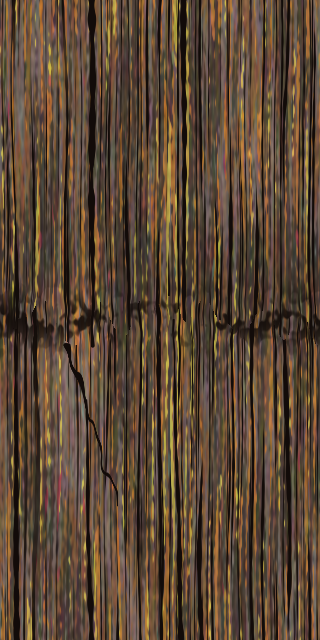
A WebGL 2 fragment shader for this texture:

```glsl
#version 300 es
precision highp float;

uniform vec2 u_resolution;
out vec4 fragColor;

// Palette
const vec3 PITCH = vec3(0.07, 0.045, 0.035);
const vec3 UMBER = vec3(0.31, 0.26, 0.22);
const vec3 BROWN = vec3(0.47, 0.34, 0.23);
const vec3 ASH   = vec3(0.45, 0.385, 0.355);
const vec3 AMBER = vec3(0.65, 0.43, 0.21);
const vec3 STRAW = vec3(0.70, 0.62, 0.28);
const vec3 ROSE  = vec3(0.66, 0.25, 0.32);
const vec3 TEAL  = vec3(0.36, 0.55, 0.48);

// Layout, in canvas widths
const float BAND_Y = 1.0;
const float BAND_HEIGHT = 0.085;
const float SEAM_X = 0.55;
const float SEAM_WIDTH = 0.055;
const float GRAIN_FREQ = 95.0;
const float CHROMA = 0.09;

float hash(vec2 p) {
    vec3 q = fract(p.xyx * vec3(0.1031, 0.1030, 0.0973));
    q += dot(q, q.yzx + 33.33);
    return fract((q.x + q.y) * q.z);
}

float corner(vec2 cell, vec2 offset) {
    float angle = 6.2832 * hash(cell);
    return dot(vec2(cos(angle), sin(angle)), offset);
}

float gradientNoise(vec2 p) {
    vec2 i = floor(p), f = fract(p);
    vec2 u = f * f * f * (f * (f * 6.0 - 15.0) + 10.0);
    vec2 e = vec2(1.0, 0.0);
    return mix(mix(corner(i, f), corner(i + e, f - e), u.x),
               mix(corner(i + e.yx, f - e.yx), corner(i + 1.0, f - 1.0), u.x), u.y);
}

// Long fibres whose ends are staggered from column to column
float streak(vec2 p, vec2 freq, float seed) {
    vec2 q = p * freq + seed;
    q.y += 2.0 * gradientNoise(vec2(q.x * 0.37, seed + 0.5));
    return gradientNoise(q);
}

float groove(float dist, float halfWidth, float soft) {
    float ink = 1.0 - smoothstep(halfWidth - soft, halfWidth + soft, dist);
    return ink * smoothstep(0.0, soft, halfWidth);
}

// Scattered vertical cracks that open and close along their length
float cracks(vec2 p, float count, float width, float seed, float soft) {
    float ink = 0.0, cell = floor(p.x * count);
    for (int i = -1; i <= 1; i++) {
        float id = cell + float(i);
        float size = hash(vec2(id + 40.0, seed));
        float lane = id * 7.37 + seed;
        float center = id + 0.2 + 0.6 * hash(vec2(id + 9.0, seed + 3.0));
        center += 0.25 * gradientNoise(vec2(p.y * 1.6, lane));
        float open = smoothstep(-0.22, 0.12, gradientNoise(vec2(p.y * 1.3 + size * 9.0, lane + 0.5)));
        open *= 1.0 + 0.7 * gradientNoise(vec2(p.y * 17.0, lane + 0.3));
        float halfWidth = width * mix(0.4, 1.0, size * size) * open;
        ink = max(ink, groove(abs(p.x - center / count), halfWidth, soft));
    }
    return ink;
}

// Long split, tapering from a to b
float split(vec2 p, vec2 a, vec2 b, float width, float soft) {
    vec2 ab = b - a;
    float t = clamp(dot(p - a, ab) / dot(ab, ab), 0.0, 1.0);
    float ragged = 0.85 + 0.9 * gradientNoise(vec2(a.x * 90.0, p.y * 14.0));
    return groove(length(p - a - ab * t), width * mix(1.0, 0.35, t) * ragged, soft);
}

float blob(vec2 p, vec2 center, vec2 radius) {
    vec2 d = (p - center) / radius;
    return exp(-dot(d, d));
}

void main() {
    vec2 uv = gl_FragCoord.xy / u_resolution.x;
    float soft = max(0.6 / u_resolution.x, 0.0014);

    // Gentle grain drift
    float band = exp(-pow((uv.y - BAND_Y) / BAND_HEIGHT, 2.0));
    vec2 p = uv;
    p.x += 0.010 * gradientNoise(uv * vec2(4.0, 2.0));
    p.x += 0.010 * band * gradientNoise(uv * vec2(9.0, 12.0) + 4.0);
    float board = step(BAND_Y + 0.16 * gradientNoise(vec2(uv.x * 13.0, 2.5)), uv.y);

    // Worn patches with softened grain
    float worn = blob(uv, vec2(0.10, 1.82), vec2(0.14, 0.12))
               + blob(uv, vec2(0.16, 0.42), vec2(0.11, 0.30));
    worn = clamp(worn + 0.6 * worn * gradientNoise(uv * vec2(18.0, 14.0)), 0.0, 1.0);

    // Fibres over broad stains, darkest just above the band
    float stain = gradientNoise(uv * vec2(6.0, 1.6) + 3.0) - 0.45 * blob(uv, vec2(uv.x, 1.15), vec2(1.0, 0.2));
    float fine = streak(p, vec2(GRAIN_FREQ, 1.8), 7.0);
    float broad = streak(p, vec2(38.0, 0.9), 17.0);
    float fleck = gradientNoise(p * vec2(105.0, 26.0) + 31.0);
    float tone = 0.52 + (0.65 * fine + 0.45 * broad) * (1.0 - 0.6 * worn) + 0.22 * fleck + 0.3 * stain;
    float warmth = streak(p, vec2(62.0, 2.4), 53.0) + 0.25 * fleck - 0.2 * worn;
    vec3 color = mix(UMBER, mix(ASH, BROWN, smoothstep(-0.09, 0.09, warmth)), smoothstep(0.36, 0.54, tone));

    // Amber and straw streaks, gathered along the seam
    float seam = exp(-pow((uv.x - SEAM_X) / SEAM_WIDTH, 2.0));
    float amber = streak(p, vec2(80.0, 2.0), 71.0) + 0.25 * fleck + 0.12 * stain;
    float straw = streak(p, vec2(66.0, 1.7), 97.0) + 0.25 * fleck;
    color = mix(color, AMBER, smoothstep(0.20, 0.32, amber + 0.10 * seam - 0.12 * worn));
    color = mix(color, STRAW, smoothstep(0.0, 0.10, straw - mix(0.36, 0.10, seam)));

    // Small stray tints
    float tint = streak(p, vec2(52.0, 7.0), 121.0);
    color = mix(color, ROSE, 0.7 * smoothstep(0.46, 0.56, tint + 0.15 * worn));
    color = mix(color, TEAL, 0.5 * smoothstep(0.48, 0.58, -tint + 0.10 * seam));
    vec2 q = p * vec2(80.0, 7.0);
    color += CHROMA * vec3(gradientNoise(q + 5.0), gradientNoise(q + 205.0), gradientNoise(q + 405.0));
    color *= 1.0 + 0.25 * fleck + 0.22 * stain;

    // Cracks and splits
    float ink = cracks(p, 13.0, 0.0075, 11.0 + 20.0 * board, soft);
    ink = max(ink, cracks(p, 31.0, 0.0040, 57.0 + 20.0 * board, soft));
    ink = max(ink, 0.85 * cracks(p, 53.0, 0.0024, 103.0, soft));
    ink *= 1.0 - 0.7 * worn;
    ink = max(ink, split(p, vec2(0.285, 2.05), vec2(0.29, 0.92), 0.015, soft));
    ink = max(ink, split(p, vec2(0.575, 2.05), vec2(0.575, 1.08), 0.011, soft));
    ink = max(ink, split(p, vec2(0.055, -0.05), vec2(0.05, 0.97), 0.012, soft));
    ink = max(ink, split(p, vec2(0.285, -0.05), vec2(0.27, 0.75), 0.010, soft));
    ink = max(ink, split(p, vec2(0.57, -0.05), vec2(0.54, 1.0), 0.009, soft));
    vec2 frayed = p + vec2(0.03 * gradientNoise(p * vec2(30.0, 12.0)), 0.0);
    ink = max(ink, split(frayed, vec2(0.21, 0.92), vec2(0.37, 0.42), 0.009, soft));

    // Charred mottling in the band
    float soot = gradientNoise(uv * vec2(9.0, 13.0) + 8.0) + 0.8 * gradientNoise(uv * vec2(50.0, 32.0));
    float sides = smoothstep(0.1, 0.4, abs(uv.x - SEAM_X));
    ink = max(ink, 0.9 * band * smoothstep(0.0, 0.35, soot + 0.25 * sides - 0.1));

    fragColor = vec4(clamp(mix(color, PITCH, ink), 0.0, 1.0), 1.0);
}
```
